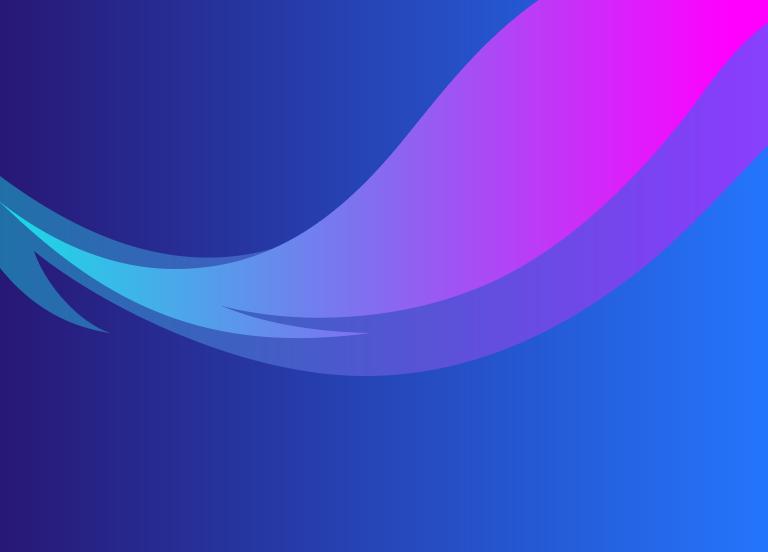
Write a Shadertoy shader that draws this background.

```glsl
// Glossy cyan-to-magenta ribbon with a translucent shadow ribbon on a blue gradient.

const vec2 ARTBOARD = vec2(7.68, 5.52);        // canvas extent in design units
const float SHADOW_OPACITY = 0.45;

const vec3 INDIGO  = vec3(0.155, 0.092, 0.460);
const vec3 AZURE   = vec3(0.142, 0.460, 0.990);
const vec3 CYAN    = vec3(0.090, 0.865, 0.895);
const vec3 VIOLET  = vec3(0.510, 0.430, 0.940);
const vec3 MAGENTA = vec3(1.000, 0.000, 1.000);

vec2 bezier(float t, vec2 a, vec2 b, vec2 c, vec2 d) {
    float s = 1.0 - t;
    return s*s*s*a + 3.0*s*s*t*b + 3.0*s*t*t*c + t*t*t*d;
}

vec2 bezierTangent(float t, vec2 a, vec2 b, vec2 c, vec2 d) {
    float s = 1.0 - t;
    return s*s*(b - a) + 2.0*s*t*(c - b) + t*t*(d - c);
}

// Approximate signed distance above a Bezier edge that runs left to right.
float above(vec2 p, vec2 a, vec2 b, vec2 c, vec2 d) {
    float t = 0.5, stepSize = 0.25;
    for (int i = 0; i < 16; i++) {
        t += bezier(t, a, b, c, d).x < p.x ? stepSize : -stepSize;
        stepSize *= 0.5;
    }
    float height = p.y - bezier(t, a, b, c, d).y;
    return height * normalize(bezierTangent(t, a, b, c, d)).x;
}

// Lower boundary that splits at notchX into a main edge and a pointed tail.
float forkedBase(float x, float notchX, float tipX,
                 float mainEdge, float tailTop, float tailBase) {
    float tail = min(min(tailBase, -tailTop), tipX - x);
    return x < notchX ? tailBase : max(mainEdge, tail);
}

// Upper edge of the bright ribbon.
float ribbonTop(vec2 p) {
    vec2 valley = vec2(1.75, 2.83), rise = vec2(4.0, 4.08);
    if (p.x < valley.x)
        return above(p, vec2(0.0, 3.5), vec2(0.5, 3.11), vec2(1.1, 2.83), valley);
    if (p.x < rise.x)
        return above(p, valley, vec2(2.7, 2.83), vec2(3.38, 3.33), rise);
    return above(p, rise, vec2(4.45, 4.63), vec2(4.88, 5.22), vec2(5.6, 5.66));
}

// Lower edge of the bright ribbon, with its tail.
float ribbonBase(vec2 p) {
    vec2 notch = vec2(2.22, 2.46), tip = vec2(3.7, 2.19);
    vec2 bend = vec2(4.7, 2.61), crest = vec2(7.0, 4.55);
    float mainEdge;
    if (p.x < bend.x)
        mainEdge = above(p, notch, vec2(3.0, 2.26), vec2(3.95, 2.32), bend);
    else if (p.x < crest.x)
        mainEdge = above(p, bend, vec2(5.6, 2.94), vec2(6.4, 3.74), crest);
    else
        mainEdge = above(p, crest, vec2(7.22, 4.87), vec2(7.5, 5.2), vec2(7.8, 5.37));
    float tailTop = above(p, notch, vec2(2.62, 2.29), vec2(3.15, 2.2), tip);
    float tailBase = above(p, vec2(0.0, 3.5), vec2(1.0, 2.53), vec2(2.0, 1.96), tip);
    return forkedBase(p.x, notch.x, tip.x, mainEdge, tailTop, tailBase);
}

// Lower edge of the translucent ribbon, with its tail.
float shadowBase(vec2 p) {
    vec2 notch = vec2(0.34, 3.01), tip = vec2(1.1, 2.19);
    vec2 valley = vec2(3.65, 1.76), rise = vec2(6.5, 2.9);
    float mainEdge;
    if (p.x < valley.x)
        mainEdge = above(p, notch, vec2(1.0, 2.47), vec2(2.4, 1.76), valley);
    else if (p.x < rise.x)
        mainEdge = above(p, valley, vec2(4.7, 1.76), vec2(5.65, 2.2), rise);
    else
        mainEdge = above(p, rise, vec2(6.95, 3.27), vec2(7.38, 3.77), vec2(7.8, 4.19));
    float tailTop = above(p, notch, vec2(0.45, 2.68), vec2(0.78, 2.3), tip);
    float tailBase = above(p, vec2(0.0, 2.84), vec2(0.3, 2.47), vec2(0.65, 2.26), tip);
    return forkedBase(p.x, notch.x, tip.x, mainEdge, tailTop, tailBase);
}

vec3 ribbonColor(float x) {
    vec3 cool = mix(CYAN, VIOLET, clamp(x / 3.7, 0.0, 1.0));
    return mix(cool, MAGENTA, clamp((x - 3.7) / 3.6, 0.0, 1.0));
}

// Antialiased coverage of a shape whose inside distance is positive.
float coverage(float inside, float pixel) {
    return clamp(0.5 + inside / pixel, 0.0, 1.0);
}

void mainImage(out vec4 fragColor, in vec2 fragCoord) {
    vec2 p = fragCoord / iResolution.xy * ARTBOARD;
    float pixel = ARTBOARD.y / iResolution.y;

    // Shapes
    float top = ribbonTop(p);
    float shadowTop = above(p, vec2(0.0, 3.76), vec2(0.9, 3.09),
                            vec2(1.85, 2.74), vec2(2.85, 3.07));
    float ribbon = min(-top, ribbonBase(p));
    float shadow = min(-min(top, shadowTop), shadowBase(p));

    // Layers from back to front
    vec3 tint = ribbonColor(p.x);
    vec3 color = mix(INDIGO, AZURE, p.x / ARTBOARD.x);
    color = mix(color, tint, SHADOW_OPACITY * coverage(shadow, pixel));
    color = mix(color, tint, coverage(ribbon, pixel));
    fragColor = vec4(color, 1.0);
}
```
